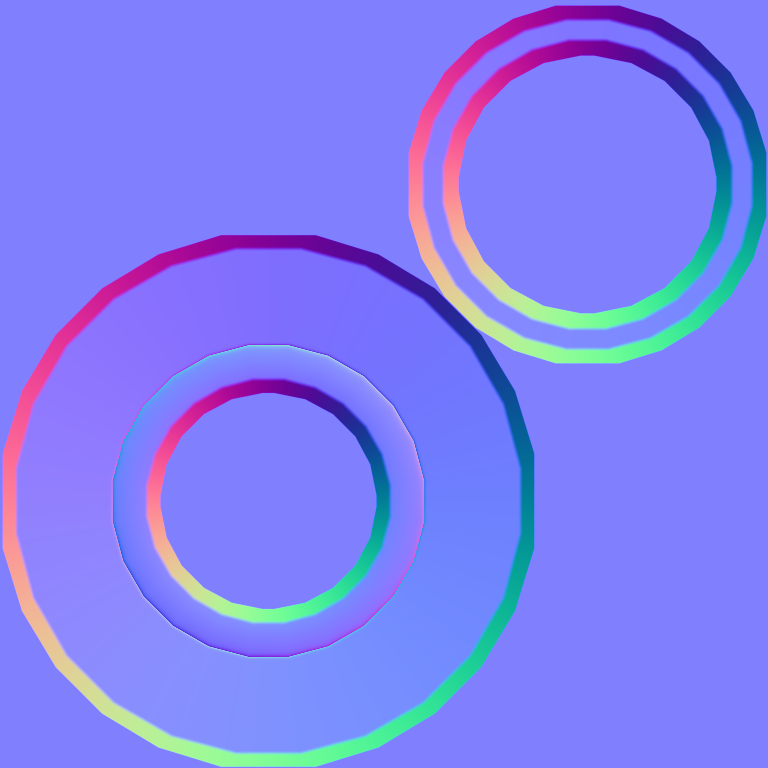
A Shadertoy shader for this texture map:

```glsl
// Tangent-space normal map of two bevelled rings: a wide disc with a
// grooved hub and a slim washer. Each edge is a 24-sided polygon distance;
// layers set a surface tilt, which is finally encoded as a normal colour.

const float HALF_PI = 1.5707963;
const float SIDES_PER_QUARTER = 5.0;  // short sides between the axis sides

const vec2 DISC_CENTER = vec2(0.3496, 0.3477);
const float DISC_RIM = 0.3516;
const float DISC_FACE = 0.3308;
const float GROOVE_RIM = 0.2046;
const float HUB_EDGE = 0.1600;
const float HUB_HOLE = 0.1408;

const vec2 WASHER_CENTER = vec2(0.7650, 0.7598);
const float WASHER_RIM = 0.2366;
const float WASHER_FACE = 0.2158;
const float WASHER_LIP = 0.1898;
const float WASHER_HOLE = 0.1680;

// Half angles of the polygon side that straddles each axis
const float WIDE_SIDE = 0.176;
const float MID_SIDE = 0.128;
const float NARROW_SIDE = 0.053;

const float BEVEL_TILT = 0.985;
const float DISC_TILT = 0.135;
const float WASHER_TILT = 0.08;
const float CREASE_TILT = 0.85;
const float CREASE_OUTER_WIDTH = 0.0012;
const float CREASE_INNER_WIDTH = 0.0022;
const float SOFT_EDGE = 0.0032;

// Distance to a polygon with one side across each axis, equal sides between
float polygonDistance(vec2 p, float radius, float axisHalf) {
    float angle = mod(atan(p.y, p.x), HALF_PI);
    float stepAngle = (HALF_PI - 2.0 * axisHalf) / SIDES_PER_QUARTER;
    float side = floor((angle - axisHalf) / stepAngle);
    float middle = axisHalf + (side + 0.5) * stepAngle;
    float halfSide = 0.5 * stepAngle;
    if (angle < axisHalf || angle > HALF_PI - axisHalf) {
        middle = angle < axisHalf ? 0.0 : HALF_PI;
        halfSide = axisHalf;
    }
    return length(p) * cos(angle - middle) - radius * cos(halfSide);
}

// Coverage of a polygon with an edge of the given half width
float coverage(vec2 p, float radius, float axisHalf, float blur) {
    return 1.0 - smoothstep(-blur, blur, polygonDistance(p, radius, axisHalf));
}

vec2 paintDisc(vec2 tilt, vec2 p, float pixel) {
    vec2 inward = -p / max(length(p), 1e-4);
    float soft = max(SOFT_EDGE, pixel);

    // Outer bevel and sloping face with a raised crease
    float crease = polygonDistance(p, GROOVE_RIM, MID_SIDE);
    float face = DISC_TILT + CREASE_TILT * exp(-max(crease, 0.0) / CREASE_OUTER_WIDTH);
    tilt = mix(tilt, inward * BEVEL_TILT, coverage(p, DISC_RIM, WIDE_SIDE, pixel));
    tilt = mix(tilt, inward * min(face, BEVEL_TILT), coverage(p, DISC_FACE, MID_SIDE, soft));

    // Groove tilts outward at the crease, then turns back toward the hub
    float across = clamp(-crease / (GROOVE_RIM - HUB_EDGE), 0.0, 1.0);
    float groove = mix(-0.2, 0.14, across)
                 - CREASE_TILT * 0.8 * exp(-max(-crease, 0.0) / CREASE_INNER_WIDTH);
    float grooveMask = 1.0 - smoothstep(-0.6 * pixel, 0.6 * pixel, crease);
    tilt = mix(tilt, inward * groove, grooveMask);

    // Hub bevel and flat hole
    tilt = mix(tilt, inward * BEVEL_TILT, coverage(p, HUB_EDGE, MID_SIDE, soft));
    return mix(tilt, vec2(0.0), coverage(p, HUB_HOLE, NARROW_SIDE, pixel));
}

vec2 paintWasher(vec2 tilt, vec2 p, float pixel) {
    vec2 inward = -p / max(length(p), 1e-4);
    float soft = max(SOFT_EDGE, pixel);
    tilt = mix(tilt, inward * BEVEL_TILT, coverage(p, WASHER_RIM, WIDE_SIDE, pixel));
    tilt = mix(tilt, inward * WASHER_TILT, coverage(p, WASHER_FACE, MID_SIDE, soft));
    tilt = mix(tilt, inward * BEVEL_TILT, coverage(p, WASHER_LIP, MID_SIDE, soft));
    return mix(tilt, vec2(0.0), coverage(p, WASHER_HOLE, NARROW_SIDE, pixel));
}

void mainImage(out vec4 fragColor, in vec2 fragCoord) {
    vec2 uv = fragCoord / iResolution.xy;
    float pixel = 0.7 / iResolution.y;

    vec2 tilt = paintDisc(vec2(0.0), uv - DISC_CENTER, pixel);
    tilt = paintWasher(tilt, uv - WASHER_CENTER, pixel);

    // Encode the unit normal as colour
    vec3 normal = vec3(tilt, sqrt(max(1.0 - dot(tilt, tilt), 0.0)));
    fragColor = vec4(0.5 + 0.5 * normal, 1.0);
}
```
